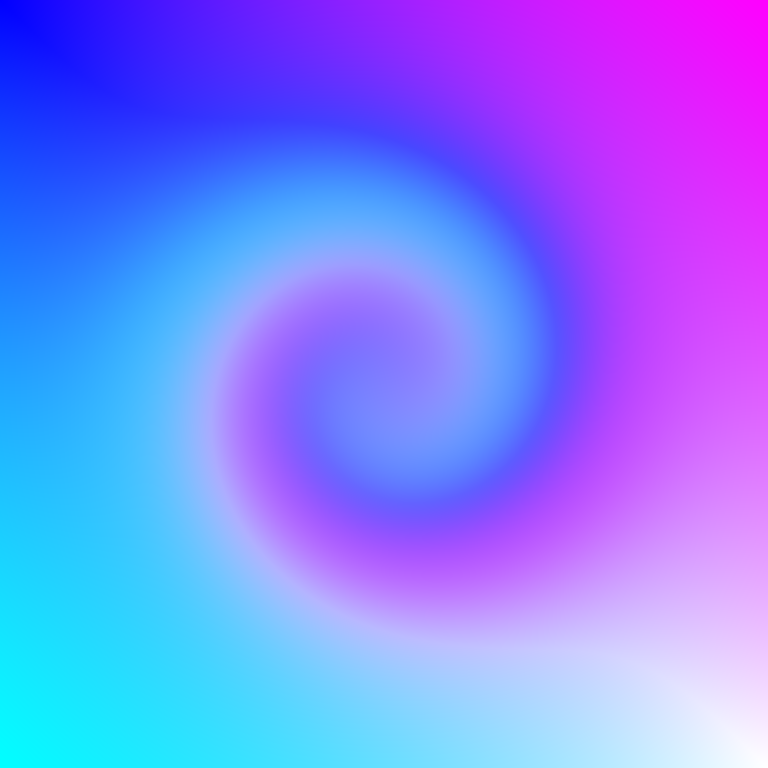
Reproduce this background procedurally as a Shadertoy shader.

```glsl
// A soft four-colour gradient twisted into a clockwise spiral around the centre.

const vec3 BLUE    = vec3(0.0, 0.0, 1.0);
const vec3 MAGENTA = vec3(1.0, 0.0, 1.0);
const vec3 CYAN    = vec3(0.0, 1.0, 1.0);
const vec3 WHITE   = vec3(1.0, 1.0, 1.0);

const float TWIST_ANGLE   = 6.1;   // radians of turn at the centre
const float TWIST_FALLOFF = 19.8;  // how fast the turn fades outwards

// Counter-clockwise rotation.
vec2 rotate(vec2 p, float angle) {
    float c = cos(angle);
    float s = sin(angle);
    return vec2(c * p.x - s * p.y, s * p.x + c * p.y);
}

// Rotates most at the centre, with a Gaussian fade to the borders.
vec2 swirl(vec2 p, float angle, float falloff) {
    return rotate(p, angle * exp(-falloff * dot(p, p)));
}

// Blue-to-white diagonal ridge, blending into cyan and magenta on its sides.
vec3 cornerGradient(vec2 p) {
    float along  = clamp(0.5 + 0.5 * (p.x - p.y), 0.0, 1.0);
    float across = clamp(p.x + p.y, -1.0, 1.0);
    vec3 ridge = mix(BLUE, WHITE, along);
    vec3 side  = across > 0.0 ? MAGENTA : CYAN;
    return mix(ridge, side, abs(across));
}

void mainImage(out vec4 fragColor, in vec2 fragCoord) {
    vec2 centred = fragCoord / iResolution.xy - 0.5;
    vec2 twisted = swirl(centred, TWIST_ANGLE, TWIST_FALLOFF);
    fragColor = vec4(cornerGradient(twisted), 1.0);
}
```
